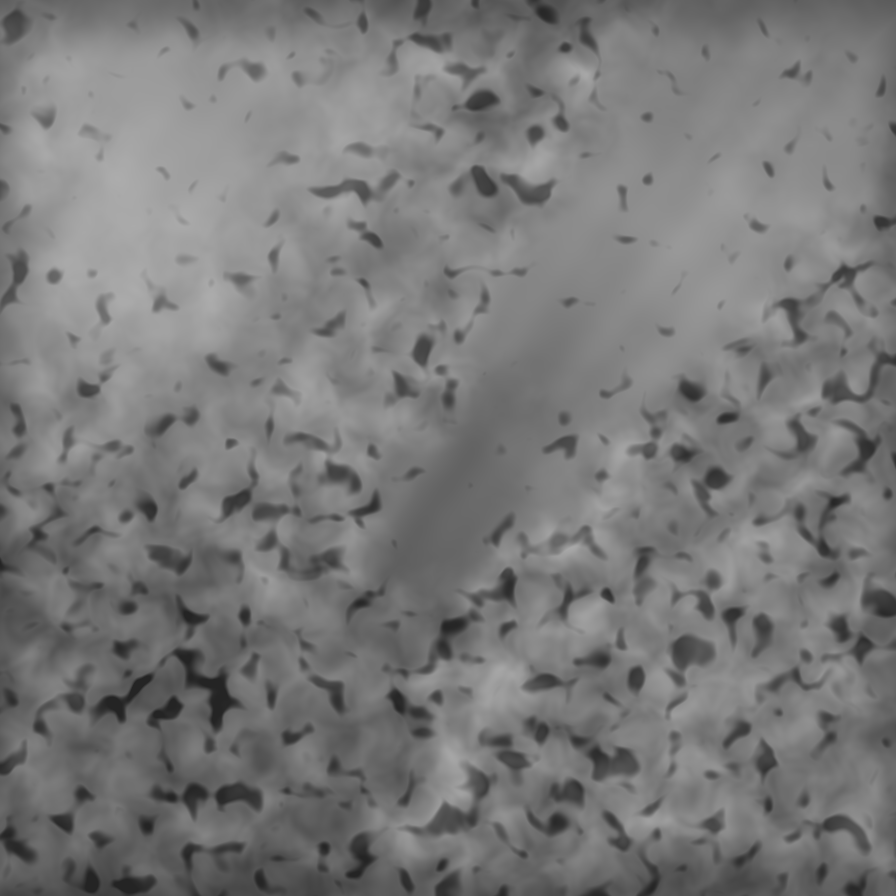
Write a Shadertoy shader that draws this texture.

```glsl
// Draws a soft grey mottled surface with dark blotches and smooth diagonal streaks.

vec2 hashGradient(vec2 cell) {
    vec3 p = fract(vec3(cell.xyx) * vec3(0.1031, 0.1030, 0.0973));
    p += dot(p, p.yzx + 33.33);
    float angle = 6.2832 * fract((p.x + p.y) * p.z);
    return vec2(cos(angle), sin(angle));
}

// Gradient noise, roughly -0.7 to 0.7
float gradientNoise(vec2 p) {
    vec2 i = floor(p), f = fract(p);
    vec2 u = f * f * f * (f * (f * 6.0 - 15.0) + 10.0);
    float a = dot(hashGradient(i), f);
    float b = dot(hashGradient(i + vec2(1, 0)), f - vec2(1, 0));
    float c = dot(hashGradient(i + vec2(0, 1)), f - vec2(0, 1));
    float d = dot(hashGradient(i + vec2(1, 1)), f - vec2(1, 1));
    return mix(mix(a, b, u.x), mix(c, d, u.x), u.y);
}

float fbm(vec2 p) {
    float sum = 0.0, amplitude = 1.0;
    for (int octave = 0; octave < 3; octave++) {
        sum += amplitude * gradientNoise(p);
        p = mat2(1.6, 1.2, -1.2, 1.6) * p + 7.3;
        amplitude *= 0.5;
    }
    return sum;
}

// Soft round falloff, 1 at the centre
float glow(vec2 uv, vec2 centre, vec2 radius) {
    vec2 d = (uv - centre) / radius;
    return exp(-dot(d, d));
}

void mainImage(out vec4 fragColor, in vec2 fragCoord) {
    vec2 uv = fragCoord / iResolution.xy;

    // Streak frame: x runs across the streaks, y along them
    vec2 q = uv - vec2(0.5, 0.42);
    vec2 streakPos = vec2(dot(q, vec2(0.8, -0.6)), dot(q, vec2(0.6, 0.8)));
    float streaks = gradientNoise(streakPos * vec2(9.0, 1.8) + 3.7)
                  + 0.5 * gradientNoise(streakPos * vec2(24.0, 3.0) + 11.0);

    // Smooth diagonal band, widening towards the upper right
    float bandWidth = 0.075 + 0.13 * clamp(streakPos.y, 0.0, 0.6);
    float wobble = 0.05 * fbm(uv * 7.0);
    float band = 1.0 - smoothstep(0.6, 1.3, abs(streakPos.x + wobble) / bandWidth);
    band *= smoothstep(-0.22, 0.0, streakPos.y + wobble);

    // Broad light and shade
    float paleCorner = glow(uv, vec2(0.2, 0.8), vec2(0.27, 0.29));
    float tone = 0.485 + 0.14 * paleCorner + 0.09 * streaks;
    tone += 0.05 * glow(uv, vec2(0.8, 0.85), vec2(0.25));
    tone += 0.05 * glow(uv, vec2(0.72, 0.3), vec2(0.25));
    tone -= 0.09 * glow(uv, vec2(0.1, 0.1), vec2(0.35, 0.4));
    tone -= 0.05 * band * (1.0 - smoothstep(0.0, 0.4, streakPos.y));
    tone += 0.06 * fbm(uv * 5.0 + 20.0);

    // Where the surface is rough
    float rough = 0.95 - 0.9 * band - 0.75 * paleCorner + 0.5 * fbm(uv * 4.0 + 5.0);
    rough = clamp(rough, 0.0, 1.0);

    // Cloudy grain
    vec2 warp = vec2(gradientNoise(uv * 24.0 + 1.3), gradientNoise(uv * 24.0 + 47.1));
    vec2 p = uv + 0.014 * warp;
    tone += rough * 0.17 * fbm(p * 19.0 + 31.0);

    // Dark blotches, sparse on the smooth parts
    float blotch = gradientNoise(p * 31.0 + 9.0) + 0.45 * gradientNoise(p * 58.0)
                 + 0.35 * gradientNoise(uv * 11.0 + 61.0);
    float threshold = mix(0.36, 0.06, rough);
    tone -= mix(0.2, 0.24, rough) * smoothstep(threshold, threshold + 0.42, blotch);

    // Shaded rim
    vec2 edge = min(uv, 1.0 - uv);
    tone *= mix(0.72, 1.0, smoothstep(-0.01, 0.07, min(edge.x + 0.02, edge.y)));

    fragColor = vec4(vec3(clamp(tone, 0.14, 0.72)), 1.0);
}
```
